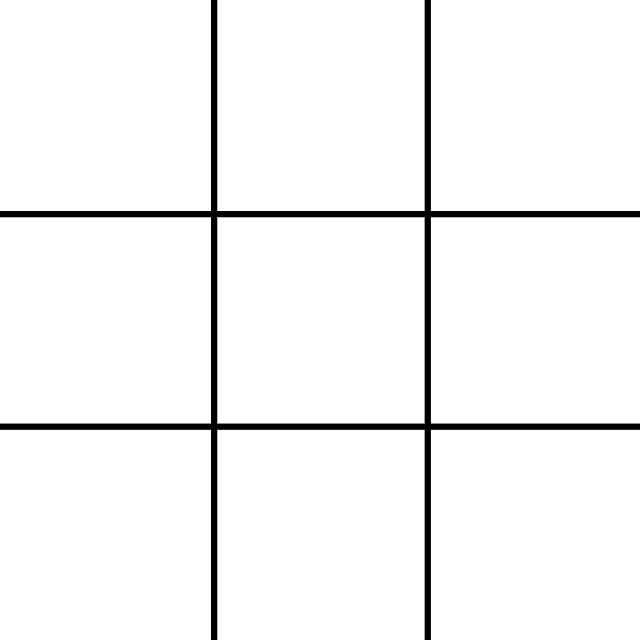
Give the GLSL for this pattern, as a Shadertoy shader.

```glsl
#define CELLS 3.0
#define FIRST_LINE vec2(0.3346, 0.3333)
#define PITCH vec2(0.3338, 0.3321)
#define LINE_WIDTH 0.0098
#define PAPER_COLOR vec3(1.0)
#define INK_COLOR vec3(0.0)

// Distance on each axis to the nearest inner divider; outer borders stay open
vec2 dividerDistance(vec2 uv) {
    vec2 index = clamp(round((uv - FIRST_LINE) / PITCH), 0.0, CELLS - 2.0);
    return abs(uv - FIRST_LINE - index * PITCH);
}

void mainImage(out vec4 fragColor, in vec2 fragCoord) {
    vec2 uv = fragCoord / iResolution.xy;
    vec2 pixel = 1.0 / iResolution.xy;

    // Antialiased coverage of vertical and horizontal dividers
    vec2 edge = dividerDistance(uv) - 0.5 * LINE_WIDTH;
    vec2 coverage = clamp(0.5 - edge / pixel, 0.0, 1.0);
    float ink = max(coverage.x, coverage.y);

    fragColor = vec4(mix(PAPER_COLOR, INK_COLOR, ink), 1.0);
}
```
